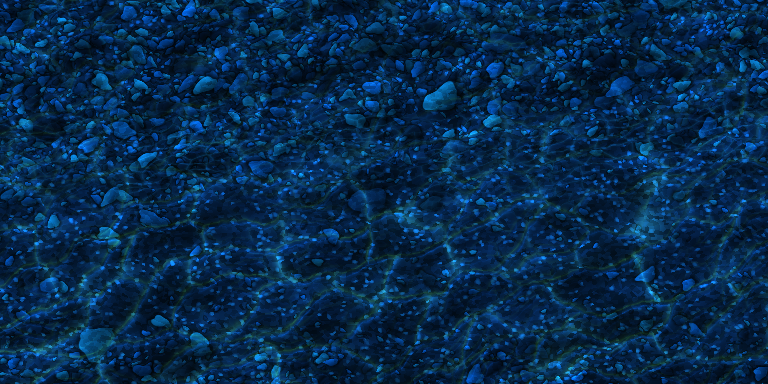
Reproduce this texture procedurally as a Shadertoy shader.

```glsl
const vec3 ABYSS  = vec3(0.006, 0.060, 0.125);
const vec3 NAVY   = vec3(0.018, 0.130, 0.295);
const vec3 TEAL   = vec3(0.035, 0.230, 0.340);
const vec3 BLUE   = vec3(0.020, 0.300, 0.500);
const vec3 COBALT = vec3(0.006, 0.235, 0.540);
const vec3 CAUSTIC_TINT = vec3(0.075, 0.270, 0.310);

const float GRAIN_COUNT = 105.0;        // sand grains per canvas height
const vec2  NET_CELLS = vec2(4.6, 10.5); // caustic meshes per canvas height
const float NET_TILT = 0.36;
const float FRINGE = 0.008;             // colour split of the caustics
const float REFRACTION = 0.008;

vec2 hash2(vec2 c) {
    vec3 q = fract(c.xyx * vec3(0.1031, 0.1030, 0.0973));
    q += dot(q, q.yzx + 33.33);
    return fract((q.xx + q.yz) * q.zy);
}

mat2 turn(float a) {
    return mat2(cos(a), -sin(a), sin(a), cos(a));
}

// Layered sines, each octave bending the next
vec2 swell(vec2 p, float freq) {
    vec2 sum = vec2(0.0);
    float amp = 0.5;
    for (int i = 0; i < 4; i++) {
        sum += amp * sin(p.yx * freq + sum.yx * 2.0 + vec2(1.7, 4.1) * float(i));
        p = turn(0.9) * p;
        freq *= 1.8;
        amp *= 0.6;
    }
    return sum;
}

// Nearest distance, second distance and random tone of the nearest cell
vec3 cellular(vec2 p) {
    vec2 cell = floor(p);
    vec3 near = vec3(9.0, 9.0, 0.0);
    for (int j = -1; j <= 1; j++)
    for (int i = -1; i <= 1; i++) {
        vec2 id = cell + vec2(i, j);
        float d = length(id + hash2(id) - p);
        if (d < near.x) near = vec3(d, near.x, hash2(id + 53.0).x);
        else near.y = min(near.y, d);
    }
    return near;
}

// Bright mesh of focused light, with a finer broken mesh inside
float caustics(vec2 p) {
    vec2 q = turn(NET_TILT) * p;
    q += 0.045 * swell(q, 8.0) + 0.012 * swell(q, 34.0);
    vec3 wide = cellular(q * NET_CELLS);
    vec3 fine = cellular(q * NET_CELLS * vec2(2.0, 2.3) + 17.0);
    float gap = wide.y - wide.x, fineGap = fine.y - fine.x;
    float strength = 0.75 + 0.45 * swell(p, 6.0).x + 0.25 * swell(p, 27.0).y;
    return strength * (0.95 * exp(-gap * 19.0) + 0.16 * exp(-gap * 4.0))
         + 0.55 * exp(-fineGap * 15.0) * max(0.45 + 0.7 * swell(p, 11.0).y, 0.0);
}

// Stony at the top left, sandy in the middle, some gravel at the bottom
float stoniness(vec2 p) {
    float level = p.y + 0.12 * (1.0 - p.x) + 0.09 * swell(p, 7.0).x;
    return 0.06 + 0.90 * smoothstep(0.42, 0.78, level) + 0.32 * smoothstep(0.22, 0.0, p.y);
}

// Scattered worn stones: x = normalised radius, y = tone, z = facing to light
vec3 stones(vec2 p, float count, float cover) {
    vec2 g = p * count, cell = floor(g);
    vec3 hit = vec3(2.0, 0.0, 0.0);
    for (int j = -1; j <= 1; j++)
    for (int i = -1; i <= 1; i++) {
        vec2 id = cell + vec2(i, j);
        vec2 place = hash2(id + count), look = hash2(id + count + 71.0);
        vec2 centre = id + 0.15 + 0.7 * place;
        if (look.x > cover * stoniness(centre / count)) continue;
        vec2 d = turn(2.0 * (place.x - 0.5)) * (g - centre);
        d *= vec2(1.0, 1.3 + 0.7 * place.y);
        float angle = atan(d.y, d.x);
        float worn = 0.13 * sin(3.0 * angle + 40.0 * place.x) + 0.06 * sin(5.0 * angle + 60.0 * place.y);
        float radius = mix(0.30, 0.62, look.y) * (1.0 + worn);
        float r = length(d) / radius;
        if (r < hit.x) hit = vec3(r, fract(look.y * 7.3 + place.x), (d.y - 0.5 * d.x) / radius);
    }
    return hit;
}

vec3 addStones(vec3 ground, vec2 p, float count, float cover, float grit) {
    vec3 s = stones(p, count, cover);
    float blur = 2.5 * count / iResolution.y;
    float body = 1.0 - smoothstep(1.0 - min(blur, 0.4), 1.0, s.x);
    vec3 hue = mix(BLUE, COBALT, smoothstep(0.4, 0.6, fract(s.y * 5.7)));
    vec3 stone = mix(NAVY * 0.5, hue, smoothstep(0.05, 0.75, s.y));
    stone *= 0.92 + 0.40 * s.z + 0.35 * (grit - 0.5);
    ground *= mix(0.45, 1.0, smoothstep(0.9, 1.5, s.x));
    return mix(ground, stone, body);
}

void mainImage(out vec4 fragColor, in vec2 fragCoord) {
    vec2 p = fragCoord / iResolution.y;
    vec2 bent = p + REFRACTION * swell(p * vec2(0.6, 1.4), 32.0);

    // Sand of light and dark grains, a few of them glinting
    vec3 grain = cellular(bent * GRAIN_COUNT * vec2(0.8, 1.1));
    float speck = 1.0 - smoothstep(0.2, 0.7, grain.x);
    float mottle = 0.36 + 0.26 * swell(p * vec2(0.7, 1.5), 16.0).y + 0.30 * p.y;
    vec3 col = mix(ABYSS, NAVY, clamp(mottle + 0.9 * (grain.z - 0.5), 0.0, 1.15));
    col += mix(TEAL, COBALT, p.y) * speck * smoothstep(0.84, 0.96, grain.z) * 0.75;

    // Stones from fine gravel to a few boulders
    col = addStones(col, bent, 54.0, 0.75, grain.z);
    col = addStones(col, bent, 33.0, 0.80, grain.z);
    col = addStones(col, bent, 20.0, 0.48, grain.z);
    col = addStones(col, bent, 11.0, 0.07, grain.z);

    // Water surface: flat dark streaks and thin glints between them
    vec2 flow = turn(NET_TILT * 0.6) * p;
    float streak = swell(flow * vec2(0.5, 1.6), 24.0).x;
    col *= 1.03 + 0.40 * streak;
    vec3 ripple = cellular((flow + 0.012 * swell(flow, 30.0)) * vec2(15.0, 42.0));
    float glint = exp(-9.0 * (ripple.y - ripple.x)) * smoothstep(0.1, 0.8, p.y);
    col += TEAL * 0.55 * glint * max(0.5 + swell(p, 13.0).x, 0.0);
    col *= 0.85 + 0.30 * ripple.z;

    // Caustics, with green leading above and blue trailing below
    vec2 split = vec2(-0.4, 1.0) * FRINGE;
    float warm = caustics(p - split), cool = caustics(p + 0.3 * split);
    vec3 light = vec3(warm, mix(warm, cool, 0.45), cool);
    col += CAUSTIC_TINT * light * (0.55 + 0.8 * grain.z) * mix(1.0, 0.65, p.y);

    fragColor = vec4(clamp(col, 0.0, 1.0), 1.0);
}
```
